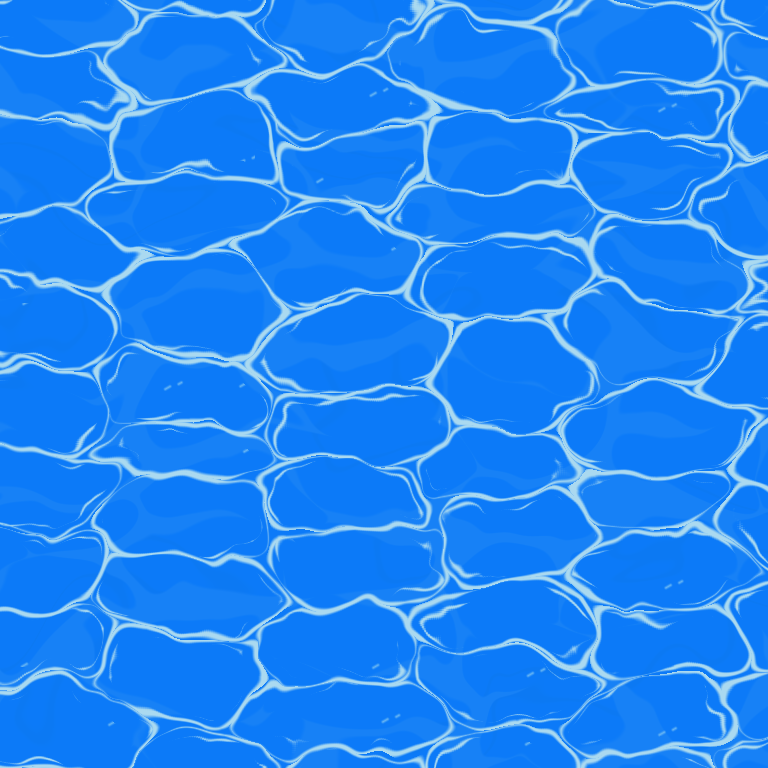
Reproduce this texture procedurally as a Shadertoy shader.

```glsl
// Stylised pool water: pale brush-like caustic lines over flat blue with faint drifting tints.

const vec3 WATER = vec3(0.046, 0.480, 0.972);
const vec3 TINT = vec3(0.092, 0.507, 0.965);
const vec3 SHADE = vec3(0.052, 0.470, 0.935);
const vec3 FOAM = vec3(0.665, 0.852, 0.940);
const vec3 GLINT = vec3(0.42, 0.72, 0.95);

const vec2 CELL_COUNT = vec2(5.0, 9.8);   // cells across and up the canvas
const vec2 JITTER = vec2(0.24, 0.64);     // seed scatter inside a cell
const float ROUNDING = 0.0085;            // corner radius of the cells
const float LINE_WIDTH = 0.0026;          // half width of a stroke
const float EDGE_SOFTNESS = 0.0021;
const float GLINT_GRID = 11.0;
const float GLINT_CHANCE = 0.3;

vec2 hash2(vec2 p) {
    vec3 q = fract(p.xyx * vec3(0.1031, 0.1030, 0.0973));
    q += dot(q, q.yzx + 33.33);
    return fract((q.xx + q.yz) * q.zy);
}

// Layered sines, roughly -1 to 1
float waves(vec2 p) {
    float sum = 0.0, amp = 0.55;
    for (int i = 0; i < 3; i++) {
        p = mat2(0.8, 0.6, -0.6, 0.8) * p + 1.7;
        sum += amp * sin(p.x + 1.3 * sin(p.y * 0.9));
        p *= 1.7;
        amp *= 0.6;
    }
    return sum;
}

vec2 warp(vec2 p, float freq, float amp) {
    return p + amp * vec2(waves(p * freq), waves(p.yx * freq + 7.3));
}

// Seed of a cell; odd columns are shifted by half a row
vec2 seedPoint(vec2 id, float layer) {
    vec2 scatter = hash2(id + 40.0 + layer * 17.0) - 0.5;
    return id + 0.5 + vec2(0.0, 0.5 * mod(id.x, 2.0)) + scatter * JITTER;
}

// x: rounded distance to the border in canvas units, yz: cell id, w: nearness to a corner
vec4 cells(vec2 p, float layer) {
    vec2 q = p * CELL_COUNT + vec2(0.25, 0.0);
    vec2 nearId = vec2(0.0), nearSeed = vec2(0.0);
    float best = 1e5;
    for (int i = -1; i <= 1; i++)
    for (int j = -2; j <= 2; j++) {
        vec2 id = floor(q) + vec2(i, j);
        vec2 s = seedPoint(id, layer) - q;
        float d = dot(s, s);
        if (d < best) { best = d; nearId = id; nearSeed = s; }
    }
    float sum = 0.0, closest = 1e5;
    for (int i = -2; i <= 2; i++)
    for (int j = -2; j <= 2; j++) {
        if (i == 0 && j == 0) continue;
        vec2 s = seedPoint(nearId + vec2(i, j), layer) - q;
        vec2 normal = normalize(s - nearSeed);
        float d = dot(0.5 * (s + nearSeed), normal) / length(normal * CELL_COUNT);
        closest = min(closest, d);
        sum += exp(-d / ROUNDING);
    }
    float rounded = -ROUNDING * log(sum);
    return vec4(rounded, nearId, (closest - rounded) / ROUNDING);
}

float fill(float d, float soft) {
    return smoothstep(-soft, soft, d);
}

// Short slanted dashes, sometimes in pairs
float glints(vec2 p, float soft) {
    vec2 id = floor(p * GLINT_GRID);
    vec2 rnd = hash2(id + 91.0), place = hash2(id + 13.0);
    vec2 q = p - (id + 0.3 + 0.4 * place) / GLINT_GRID;
    q = mat2(0.87, -0.5, 0.5, 0.87) * q;
    float d = length(vec2(max(abs(q.x) - 0.0035, 0.0), q.y));
    vec2 twin = q - vec2(0.017, -0.003);
    float d2 = length(vec2(max(abs(twin.x) - 0.002, 0.0), twin.y));
    d = rnd.y > 0.5 ? min(d, d2) : d;
    return fill(0.0013 - d, soft) * step(rnd.x, GLINT_CHANCE);
}

void mainImage(out vec4 fragColor, in vec2 fragCoord) {
    vec2 p = fragCoord / iResolution.y;
    float soft = max(EDGE_SOFTNESS, 0.8 / iResolution.y);

    // Faint tints: warped ribbons, broken up by waves
    vec2 drift = warp(warp(p, 11.0, 0.038), 26.0, 0.015);
    float ribbon = cells(drift + 0.37, 3.0).x;
    float ribbonWidth = 0.006 + 0.015 * waves(p * 15.0 + 4.0);
    float shadeBand = abs(waves(drift * vec2(11.0, 19.0) + 2.0) - 0.55);
    vec3 color = mix(WATER, SHADE, 0.5 * fill(0.05 - shadeBand, 0.03));
    color = mix(color, TINT, fill(ribbonWidth - ribbon, 0.002));

    // Warped cells; the local stretch keeps strokes evenly wide
    vec2 flow = warp(warp(p, 19.0, 0.014), 40.0, 0.0075);
    vec2 dx = dFdx(flow), dy = dFdy(flow);
    float stretch = sqrt(abs(dx.x * dy.y - dx.y * dy.x)) * iResolution.y;
    stretch = clamp(stretch, 0.35, 1.4);
    vec4 cell = cells(flow, 0.0);
    float border = cell.x / stretch;
    float corner = clamp(cell.w, 0.0, 1.0);
    vec2 own = p + 5.0 * hash2(cell.yz + 60.0);

    // Main strokes: each cell outlines itself, with gaps and short splits from its neighbour
    float split = waves(own * 23.0);
    float inset = 0.0004 + 0.0012 * split + 0.011 * max(split - 0.45, 0.0);
    float width = LINE_WIDTH * min(1.15, 0.95 + 1.15 * waves(own * 29.0 + 3.0));
    width *= 1.0 + 0.9 * corner * waves(p * 33.0 + 5.0);
    float foam = fill(width - abs(border - inset), soft);

    // Side strokes: tapering echoes that loop off the outline, mostly at corners
    float echoInset = 0.010 + 0.009 * waves(own * 38.0 + 9.0);
    float echoWidth = LINE_WIDTH * min(0.85, 2.4 * waves(own * 25.0 + 1.0) - 1.3 + 1.3 * corner);
    foam = max(foam, fill(echoWidth - abs(border - echoInset), soft));

    color = mix(color, GLINT, glints(p, soft) * step(0.02, cell.x));
    color = mix(color, FOAM, foam);
    fragColor = vec4(color, 1.0);
}
```
